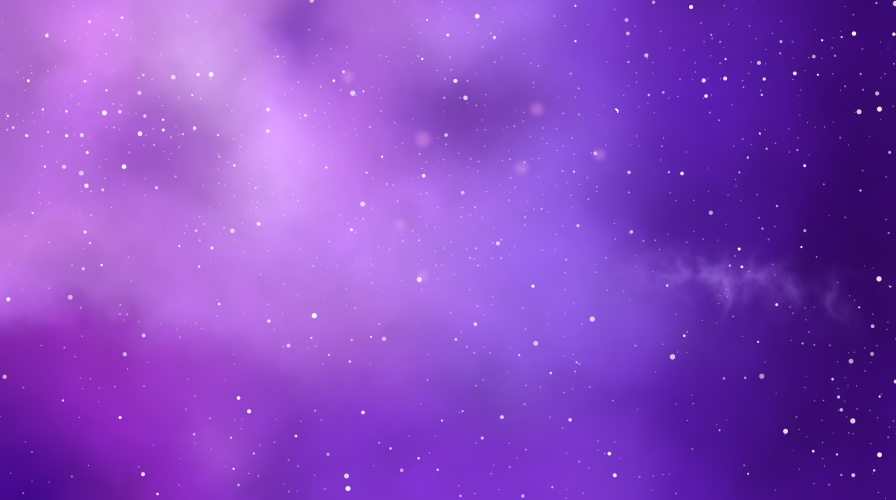
Reproduce this background procedurally as a Shadertoy shader.

```glsl
// Violet nebula: layered lilac, magenta and indigo clouds under scattered white stars.

const vec3 PALE    = vec3(0.87, 0.69, 0.97);
const vec3 PINK    = vec3(0.81, 0.51, 0.89);
const vec3 LILAC   = vec3(0.74, 0.52, 0.95);
const vec3 ORCHID  = vec3(0.71, 0.42, 0.87);
const vec3 PLUM    = vec3(0.47, 0.24, 0.71);
const vec3 MAGENTA = vec3(0.55, 0.14, 0.70);
const vec3 VIOLET  = vec3(0.46, 0.17, 0.77);
const vec3 HAZE    = vec3(0.55, 0.36, 0.87);
const vec3 INDIGO  = vec3(0.33, 0.11, 0.65);
const vec3 DEEP    = vec3(0.23, 0.04, 0.46);
const vec3 NIGHT   = vec3(0.17, 0.02, 0.34);

const float WARP = 0.09;          // how far noise bends the clouds
const float CLOUD_CONTRAST = 0.32;
const float STAR_CELL = 0.021;    // star spacing, in canvas widths
const float DUST_CELL = 0.009;
const float BOKEH_CELL = 0.07;

vec3 hash3(vec2 cell) {
    vec3 h = fract(cell.xyx * vec3(0.1031, 0.1030, 0.0973));
    h += dot(h, h.yxz + 33.33);
    return fract((h.xxy + h.yzz) * h.zyx);
}

float noise(vec2 p) {
    vec2 i = floor(p), f = fract(p);
    f = f * f * (3.0 - 2.0 * f);
    return mix(mix(hash3(i).x, hash3(i + vec2(1, 0)).x, f.x),
               mix(hash3(i + vec2(0, 1)).x, hash3(i + vec2(1, 1)).x, f.x), f.y);
}

float fbm(vec2 p) {
    float sum = 0.0, amp = 0.5;
    for (int i = 0; i < 5; i++) {
        sum += amp * noise(p);
        p = mat2(1.6, 1.2, -1.2, 1.6) * p + 7.3;
        amp *= 0.5;
    }
    return sum;
}

// Soft ellipse; shape holds centre.xy and radius.xy
float puff(vec2 p, vec4 shape, float angle) {
    float c = cos(angle), s = sin(angle);
    vec2 d = mat2(c, -s, s, c) * (p - shape.xy) / shape.zw;
    return exp(-dot(d, d));
}

void tint(inout vec3 col, vec2 p, vec4 shape, float angle, vec3 hue, float opacity) {
    col = mix(col, hue, opacity * puff(p, shape, angle));
}

// One jittered disc per grid cell, kept with the given probability
float discs(vec2 p, float cell, float density, vec2 radii, float blur) {
    vec2 id = floor(p / cell);
    vec3 h = hash3(id + 19.0), k = hash3(id + 83.0);
    float dist = length(p - (id + 0.2 + 0.6 * h.xy) * cell);
    float r = mix(radii.x, radii.y, k.x * k.x);
    float disc = 1.0 - smoothstep(max(r - blur, 0.0), r + blur, dist);
    return disc * step(h.z, density) * (0.55 + 0.45 * k.y);
}

void mainImage(out vec4 fragColor, in vec2 fragCoord) {
    vec2 p = fragCoord / iResolution.x;
    float px = 1.0 / iResolution.x;
    vec2 q = p + WARP * (vec2(fbm(p * 6.0), fbm(p * 6.0 + 17.0)) - 0.48);
    float billow = fbm(q * 9.0 + 4.0) - 0.48;

    // Base sweep from orchid on the left to night on the right
    vec3 col = mix(ORCHID, HAZE, smoothstep(0.38, 0.64, q.x));
    col = mix(col, INDIGO, smoothstep(0.58, 0.78, q.x));
    col = mix(col, DEEP, smoothstep(0.76, 0.98, q.x));

    // Violet floor and the magenta bank with a billowing crest
    float floorFade = 1.0 - smoothstep(0.04, 0.23, q.y);
    col = mix(col, VIOLET, 0.9 * floorFade * (1.0 - smoothstep(0.55, 0.85, q.x)));
    float crest = 0.245 - 0.18 * p.x + 0.09 * (fbm(p * 14.0) - 0.48);
    float bank = 1.0 - smoothstep(crest - 0.07, crest + 0.008, p.y);
    col = mix(col, MAGENTA, 0.85 * bank * (1.0 - smoothstep(0.08, 0.40, q.x)));
    tint(col, q, vec4(0.00, 0.01, 0.11, 0.09), 0.0, vec3(0.24, 0.02, 0.56), 0.9);
    tint(col, q, vec4(0.26, 0.06, 0.04, 0.05), 0.5, PINK, 0.3);

    // Light clouds
    tint(col, q, vec4(0.12, 0.51, 0.13, 0.06), 0.0, PINK, 0.75);
    tint(col, q, vec4(0.24, 0.48, 0.07, 0.11), 0.3, PALE, 0.75);
    tint(col, q, vec4(0.30, 0.36, 0.06, 0.09), -0.3, PALE, 0.65);
    tint(col, q, vec4(0.05, 0.29, 0.11, 0.04), 0.0, PINK, 0.6);
    tint(col, q, vec4(0.43, 0.29, 0.16, 0.08), 0.0, LILAC, 0.75);
    tint(col, q, vec4(0.50, 0.54, 0.10, 0.04), 0.0, LILAC, 0.6);
    tint(col, q, vec4(0.55, 0.15, 0.09, 0.06), -0.4, HAZE, 0.6);
    tint(col, q, vec4(0.64, 0.24, 0.13, 0.05), -0.4, HAZE, 0.7);

    // Dark clouds
    tint(col, q, vec4(0.18, 0.39, 0.06, 0.05), 0.0, vec3(0.62, 0.32, 0.80), 0.75);
    tint(col, q, vec4(0.35, 0.50, 0.04, 0.06), 0.0, PLUM, 0.75);
    tint(col, q, vec4(0.53, 0.45, 0.10, 0.05), -0.1, PLUM, 0.85);
    tint(col, q, vec4(0.71, 0.53, 0.10, 0.06), 0.0, VIOLET, 0.5);
    tint(col, q, vec4(0.78, 0.11, 0.12, 0.05), 0.0, INDIGO, 0.6);
    tint(col, q, vec4(0.94, 0.06, 0.18, 0.13), 0.0, DEEP, 0.8);
    tint(col, q, vec4(0.98, 0.30, 0.12, 0.12), 0.0, NIGHT, 0.8);
    col *= 1.0 + CLOUD_CONTRAST * billow;

    // Fine bright wisps along the right arm
    float wisp = 1.0 - abs(2.0 * fbm(q * 22.0) - 0.96);
    float arm = puff(p, vec4(0.82, 0.24, 0.12, 0.028), -0.15);
    col = mix(col, vec3(0.62, 0.44, 0.88), 0.75 * arm * pow(wisp, 3.0));

    // Pink out-of-focus lights near the centre
    float middle = puff(p, vec4(0.50, 0.36, 0.17, 0.14), 0.0);
    float bokeh = discs(p, BOKEH_CELL, 0.6 * middle, vec2(0.004, 0.008), 0.006);
    col = mix(col, vec3(0.93, 0.62, 0.95), 0.45 * bokeh);

    // Stars gather in three clusters; fine dust follows them
    float cluster = puff(p, vec4(0.14, 0.42, 0.14, 0.07), -0.1)
                  + puff(p, vec4(0.86, 0.47, 0.14, 0.07), 0.0)
                  + puff(p, vec4(0.95, 0.11, 0.06, 0.09), 0.0);
    float stars = discs(p, STAR_CELL, 0.12 + 0.38 * cluster, vec2(0.0011, 0.0030), 0.7 * px);
    float dust = discs(p + 0.31, DUST_CELL, 0.08 + 0.16 * cluster + 0.15 * middle,
                       vec2(0.0005, 0.0012), 0.7 * px);
    col = mix(col, vec3(1.0, 0.97, 1.0), max(stars, 0.55 * dust));

    fragColor = vec4(clamp(col, 0.0, 1.0), 1.0);
}
```
